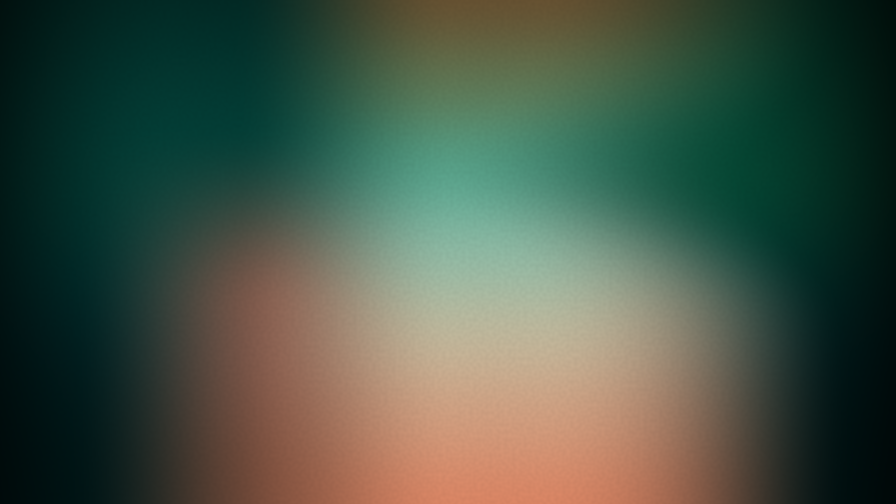
A Shadertoy shader for this background:

```glsl
const vec3 TEAL_LEFT   = vec3(0.012, 0.245, 0.215);
const vec3 GREEN_RIGHT = vec3(0.020, 0.275, 0.200);
const vec3 BLUE_LOW    = vec3(0.005, 0.230, 0.235);
const vec3 RUST_HIGH   = vec3(0.540, 0.360, 0.300);
const vec3 RUST_LOW    = vec3(0.480, 0.300, 0.230);

// Central light, evenly spaced from bottom to top
const int STOPS = 7;
const vec3 COLUMN[STOPS] = vec3[STOPS](
    vec3(0.85, 0.50, 0.37),   // orange
    vec3(0.81, 0.61, 0.49),   // peach
    vec3(0.76, 0.72, 0.61),   // sand
    vec3(0.56, 0.73, 0.65),   // pale mint
    vec3(0.30, 0.63, 0.54),   // sea green
    vec3(0.37, 0.46, 0.32),   // olive
    vec3(0.40, 0.29, 0.17));  // brown
const float STOP_BLUR = 0.75;

const float BAND_HEIGHT = 0.65;   // level of the green band
const float PINCH = 0.11;         // inward pull of the right edge at the band
const float PINCH_SPREAD = 0.17;
const float GRAIN_SCALE = 130.0;
const float GRAIN_AMOUNT = 0.035;

float bell(float d, float spread) {
    return exp(-d * d / (spread * spread));
}

// Smooth step that falls from 1 at a to 0 at b
float fall(float a, float b, float x) {
    return 1.0 - smoothstep(a, b, x);
}

vec2 gradientAt(vec2 cell) {
    vec3 p = fract(cell.xyx * vec3(0.1031, 0.1030, 0.0973));
    p += dot(p, p.yzx + 33.33);
    float angle = 6.2832 * fract((p.x + p.y) * p.z);
    return vec2(cos(angle), sin(angle));
}

float gradientNoise(vec2 p) {
    vec2 i = floor(p), f = fract(p);
    vec2 u = f * f * f * (f * (f * 6.0 - 15.0) + 10.0);
    vec2 e = vec2(0.0, 1.0);
    float a = dot(gradientAt(i), f);
    float b = dot(gradientAt(i + e.yx), f - e.yx);
    float c = dot(gradientAt(i + e.xy), f - e.xy);
    float d = dot(gradientAt(i + e.yy), f - e.yy);
    return mix(mix(a, b, u.x), mix(c, d, u.x), u.y);
}

// Dark teal surround, fading to the sides and the corners
vec3 surround(vec2 uv) {
    vec3 color = mix(TEAL_LEFT, GREEN_RIGHT, smoothstep(0.3, 0.8, uv.x));
    color = mix(BLUE_LOW, color, smoothstep(0.25, 0.68, uv.y));
    float sides = smoothstep(-0.15, 0.20, uv.x) * fall(0.79, 1.12, uv.x);
    return color * sides * mix(0.4, 1.0, bell(uv.y - BAND_HEIGHT, 0.38));
}

// Blend of the column colours, weighted by distance to each stop
vec3 columnColor(float y) {
    vec3 sum = vec3(0.0);
    float total = 0.0;
    for (int i = 0; i < STOPS; i++) {
        float weight = bell(y * float(STOPS - 1) - float(i), STOP_BLUR);
        sum += weight * COLUMN[i];
        total += weight;
    }
    return sum / total;
}

void mainImage(out vec4 fragColor, in vec2 fragCoord) {
    vec2 uv = fragCoord / iResolution.xy;
    vec3 color = surround(uv);

    // Rust lobe at the lower left
    float pinch = PINCH * bell(uv.y - BAND_HEIGHT, PINCH_SPREAD);
    float right = fall(0.60 - pinch, 0.95 - pinch, uv.x);
    float rust = smoothstep(0.08, 0.33, uv.x) * fall(0.38, 0.76, uv.y) * right;
    color = mix(color, mix(RUST_LOW, RUST_HIGH, smoothstep(0.0, 0.35, uv.y)), rust);

    // Central column of light
    float column = smoothstep(0.26, 0.51, uv.x) * right;
    color = mix(color, columnColor(uv.y), column);

    // Fine grain
    vec2 p = fragCoord / iResolution.y;
    float grain = gradientNoise(p * GRAIN_SCALE);
    color *= 1.0 + GRAIN_AMOUNT * grain;

    fragColor = vec4(clamp(color, 0.0, 1.0), 1.0);
}
```
